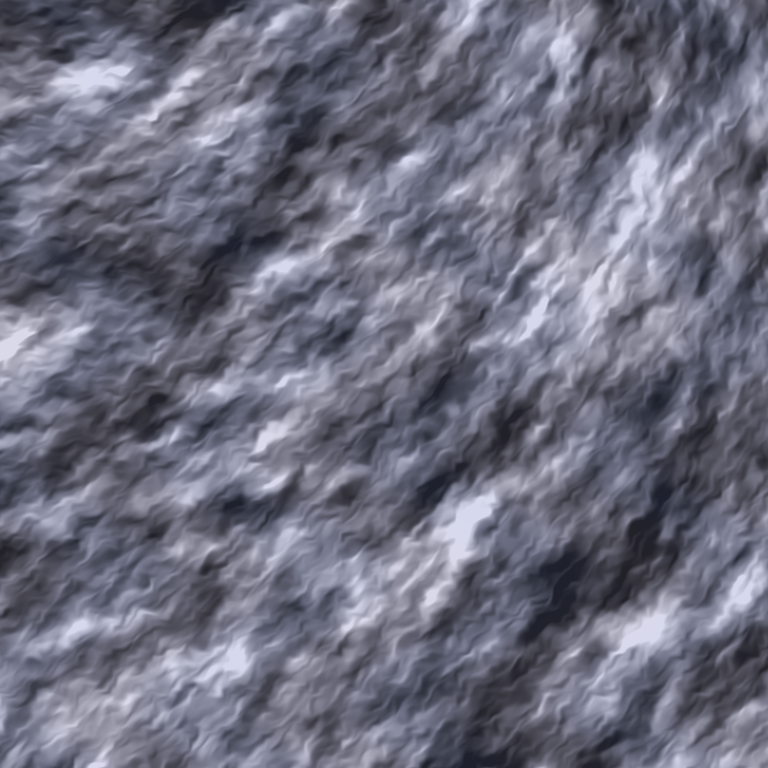
Write a Shadertoy shader that draws this texture.

```glsl
// Soft slate-grey fur: brushed tufts fanning out along a curved direction field.
#define LAYERS 4
#define COARSEST 0.15     // cell size of the broadest tufts
#define SHRINK 0.43       // size ratio between layers
#define TUFT_LENGTH 2.0   // half length in cells, at most 2
#define TUFT_WIDTH 0.62   // half width in cells
#define ANGLE_JITTER 0.8
#define MEDIAN_TONE 0.382
#define CONTRAST 0.14
#define HIGHLIGHTS 3
#define HIGHLIGHT_GAIN 1.7

vec4 hash4(vec3 p) {
    vec4 q = fract(p.xyzx * vec4(0.1031, 0.1030, 0.0973, 0.1099));
    q += dot(q, q.wzxy + 33.33);
    return fract((q.xxyz + q.yzzw) * q.zywx);
}

// Lay of the fur: flat at upper left, steep at upper right
float layAngle(vec2 p) {
    vec2 c = p - 0.5;
    return 0.75 + 0.65 * c.x + 1.2 * c.x * c.y;
}

// Smooth elliptical spot that reaches zero at its rim
float spot(vec2 d, float angle, vec2 radius) {
    vec2 axis = vec2(cos(angle), sin(angle));
    vec2 e = vec2(dot(d, axis), axis.x * d.y - axis.y * d.x) / radius;
    float k = max(0.0, 1.0 - dot(e, e));
    return k * k * k;
}

// Cellular spot noise: light and dark tufts, roughly unit deviation
float tufts(vec2 p, float cellSize, float seed) {
    vec2 g = p / cellSize;
    vec2 home = floor(g);
    vec2 radius = vec2(TUFT_LENGTH, TUFT_WIDTH);
    float sum = 0.0;
    for (int y = -2; y <= 2; y++) {
        for (int x = -2; x <= 2; x++) {
            vec2 cell = home + vec2(x, y);
            for (int k = 0; k < 2; k++) {
                vec4 h = hash4(vec3(cell + 71.0, seed + float(k) * 17.0));
                vec2 center = cell + h.xy;
                float angle = layAngle(center * cellSize) + ANGLE_JITTER * (h.w - 0.5);
                sum += (2.0 * h.z - 1.0) * spot(g - center, angle, radius);
            }
        }
    }
    return sum / 0.6;
}

// Layered sines that fray the tuft outlines
vec2 fray(vec2 p) {
    vec2 w = sin(p.yx * vec2(83.0, 97.0) + 2.0 * sin(p * 61.0));
    w += 0.5 * sin(p.yx * vec2(211.0, 187.0) + 3.0 * sin(p * 127.0));
    return p + 0.0026 * w;
}

void mainImage(out vec4 fragColor, in vec2 fragCoord) {
    vec2 p = fragCoord / iResolution.y;
    vec2 frayed = fray(p);

    // Broad shading down to fine strands
    float tone = 0.0;
    float cellSize = COARSEST;
    vec4 layerWeight = vec4(0.48, 0.60, 0.52, 0.36);
    for (int i = 0; i < LAYERS; i++) {
        tone += layerWeight[i] * tufts(frayed, cellSize, float(i) * 5.0 + 3.0);
        cellSize *= SHRINK;
    }

    // A few pale, rounded tips catching the light
    for (int i = 0; i < HIGHLIGHTS; i++) {
        vec2 tip = fract(vec2(0.23, 0.89) + float(i) * vec2(0.30, 0.14));
        tone += HIGHLIGHT_GAIN * spot(frayed - tip, layAngle(tip), vec2(0.09, 0.05));
    }

    // Slightly skewed tone curve, tinted from warm charcoal to cool lilac grey
    tone = clamp(tone, -2.3, 2.7);
    float grey = MEDIAN_TONE + CONTRAST * tone + 0.012 * tone * tone;
    float tint = 0.008 * sin(p.x * 23.0 + 2.0 * sin(p.y * 19.0));
    float blueLift = mix(0.045, 0.078, smoothstep(0.15, 0.5, grey));
    vec3 fur = grey + vec3(-tint, 0.004, blueLift + tint);
    fragColor = vec4(clamp(fur, 0.0, 1.0), 1.0);
}
```
